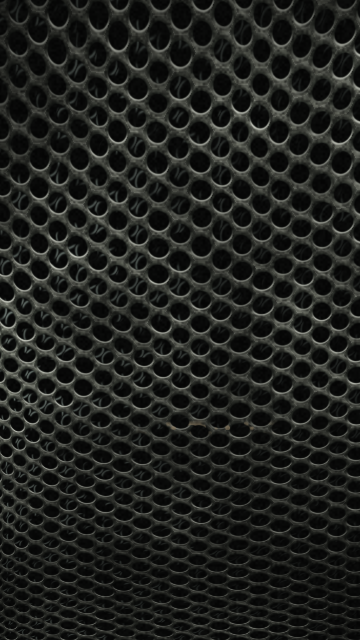
Give the GLSL for this texture, as a WebGL 2 fragment shader.

```glsl
#version 300 es
precision highp float;
// Black plastic mesh with staggered round holes, tilting away toward the bottom.

uniform vec2 u_resolution;
out vec4 outColor;

const float COLUMNS = 18.0;        // staggered columns across the canvas
const float ROW_SCALE = 24.4;      // with ROW_TILT gives about 31 rows down
const float ROW_TILT = 0.716;      // how much the rows shrink toward the bottom
const float HOLE_RADIUS = 0.352;   // in row pitches
const float HOLE_STRETCH = 0.018;  // lengthens holes along the strands
const vec2 CELL_METRIC = vec2(0.80, 1.0);
const vec2 LATTICE = vec2(2.0, 1.0);
const vec2 BACK_SHIFT = vec2(0.55, 0.32);
const vec3 HOLE_COLOR = vec3(0.030, 0.032, 0.030);
const vec3 SHADE_COLOR = vec3(0.070, 0.082, 0.070);
const vec3 PLASTIC_COLOR = vec3(0.250, 0.258, 0.232);
const vec3 GLINT_COLOR = vec3(0.78, 0.79, 0.75);
const vec3 DUST_COLOR = vec3(0.52, 0.46, 0.36);

float hash(vec2 p) {
  return fract(sin(dot(p, vec2(127.1, 311.7))) * 43758.5453);
}

float noise(vec2 p) {
  vec2 i = floor(p), f = fract(p);
  f = f * f * (3.0 - 2.0 * f);
  return mix(mix(hash(i), hash(i + vec2(1, 0)), f.x),
             mix(hash(i + vec2(0, 1)), hash(i + vec2(1, 1)), f.x), f.y);
}

float bell(float x, float width) {
  return exp(-x * x / (width * width));
}

// Canvas position (y down) to column and row coordinates on the bent sheet.
vec2 sheetCoords(vec2 uv) {
  float fold = exp(-uv.x * 9.0) * smoothstep(0.32, 0.8, uv.y);
  float column = COLUMNS * (uv.x + 0.06 * (uv.x - 0.5) * (uv.y - 0.5)) - 1.5 * fold;
  float row = -ROW_SCALE * log(1.0 - ROW_TILT * uv.y);
  row += 2.0 * (uv.x - 0.42) * (uv.x - 0.42);
  vec2 wobble = vec2(noise(uv * vec2(5, 9)), noise(uv * vec2(5, 9) + 31.0)) - 0.5;
  return vec2(column, row) + 0.35 * wobble;
}

// Offset from the nearest hole centre in the staggered lattice.
vec2 nearestHole(vec2 q) {
  vec2 a = mod(q + 0.5 * LATTICE, LATTICE) - 0.5 * LATTICE;
  vec2 b = mod(q, LATTICE) - 0.5 * LATTICE;
  return length(a * CELL_METRIC) < length(b * CELL_METRIC) ? a : b;
}

// Brightness of the light falling on the sheet.
float sheetLight(vec2 uv) {
  float light = 0.56 + 0.48 * bell(uv.y - 0.47, 0.27);
  light += 0.28 * bell(uv.y - 0.12, 0.18) * smoothstep(0.0, 0.6, uv.x);
  light += 0.50 * bell(uv.x, 0.12) * bell(uv.y - 0.64, 0.17);
  light *= 1.0 - 0.25 * smoothstep(0.65, 1.0, uv.x) * smoothstep(0.4, 0.9, uv.y);
  return light * (0.76 + 0.48 * noise(uv * vec2(6, 10)));
}

void main() {
  vec2 uv = gl_FragCoord.xy / u_resolution;
  uv.y = 1.0 - uv.y;
  vec2 q = sheetCoords(uv);
  vec2 offset = nearestHole(q);
  vec2 cell = floor((q - offset) * 2.0 + 0.5);
  float variation = hash(cell);
  float light = sheetLight(uv);

  // Hole outline, slightly different in every cell
  float dist = length(offset * CELL_METRIC);
  float angle = atan(offset.y, offset.x * CELL_METRIC.x);
  float radius = HOLE_RADIUS + 0.04 * (variation - 0.5) + HOLE_STRETCH * cos(2.0 * angle - 0.9);
  float edge = dist - radius;
  float blur = max(fwidth(dist) * 0.8, 0.02);
  float strand = smoothstep(-blur, blur, edge);

  // Rounded strands with a faint ridge running down to the right
  float diagonal = fract(q.y - 0.5 * q.x) - 0.5;
  float ridge = bell(diagonal, 0.13);
  float body = smoothstep(-0.02, 0.13, edge);
  float lowerLip = smoothstep(-0.05, 0.32, offset.y);
  float grain = noise(uv * vec2(150, 266));
  float patches = noise(q * 2.3 + 7.0);
  float tone = 0.14 + 0.42 * body + 0.34 * ridge + 0.26 * lowerLip;
  vec3 color = mix(SHADE_COLOR, PLASTIC_COLOR, tone) * light * (0.62 + 0.76 * grain);

  // Glints on the lower lips and where strands join
  float glint = bell(edge - 0.04, 0.042) * lowerLip * (0.30 + 0.65 * variation);
  glint += 0.60 * smoothstep(0.10, 0.26, edge) * patches;
  glint += 0.20 * bell(diagonal + 0.025, 0.05) * smoothstep(0.3, 0.85, patches);
  color = mix(color, GLINT_COLOR, clamp(glint * light * 0.72, 0.0, 0.9));

  // Broken glimmers of a second layer inside the holes
  float backDist = length(nearestHole(q + BACK_SHIFT) * CELL_METRIC);
  float broken = smoothstep(0.45, 0.80, noise(q * vec2(1.9, 2.6) + 19.0));
  float backEdge = bell(backDist - 0.42, 0.05) * broken;
  float backLight = mix(0.28, 0.09, smoothstep(0.15, 0.8, uv.x)) * light;
  vec3 inside = HOLE_COLOR * (0.5 + 1.0 * grain) + backEdge * backLight * vec3(0.9, 1.0, 0.95);
  color = mix(inside, color, strand);

  // Dust flecks along one worn row
  float worn = bell(uv.y - 0.667, 0.008) * smoothstep(0.36, 0.44, uv.x) * smoothstep(0.80, 0.70, uv.x);
  float dust = worn * strand * smoothstep(0.55, 0.8, noise(uv * vec2(60, 130)));
  color = mix(color, DUST_COLOR, 0.75 * dust);

  outColor = vec4(color, 1.0);
}
```
